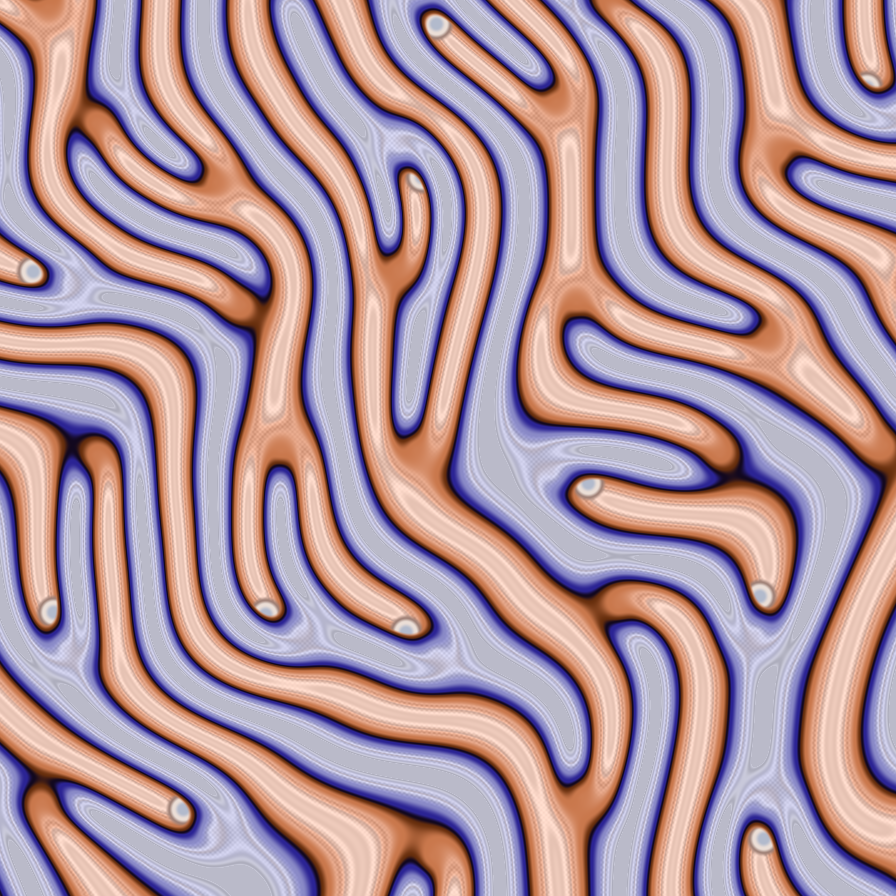
Write a three.js fragment shader that draws this pattern.

```glsl
// Labyrinth of rounded blue worms in an orange ground, with thin dark rims.
// A bent stripe phase gets a vortex at each point of a jittered grid, so that
// one stripe ends there; a color ramp then shades by depth from the rim.

#define WAVELENGTH 0.127    // stripe period before bending
#define WAVE_ANGLE 0.68     // mean direction across the stripes, radians
#define BEND 10.0           // sideways swing of the stripes, radians of phase
#define SEED 3.0
#define GRID 5.3            // stripe ends per canvas side
#define CORE 0.032          // radius of the rounding at stripe ends
#define BLUE_SHARE 0.07     // widens the blue stripes
#define BUBBLE_OFFSET 0.042 // from vortex into the closed orange tip
#define BUBBLE_RADIUS 0.019
#define RIPPLE 0.05         // strength of the fine contour lines
#define TEETH 180.0         // fine teeth across the canvas

varying vec2 vUv;

const float TAU = 6.28318;

float hash(vec2 p) {
  return fract(sin(dot(p, vec2(127.1, 311.7)) + SEED * 31.7) * 43758.5);
}

vec2 gradientAt(vec2 cell) {
  float angle = TAU * hash(cell);
  return vec2(cos(angle), sin(angle));
}

float gradientNoise(vec2 p) {
  vec2 i = floor(p), f = fract(p);
  vec2 w = f * f * f * (f * (f * 6.0 - 15.0) + 10.0);
  vec2 e = vec2(1.0, 0.0);
  float low = mix(dot(gradientAt(i), f), dot(gradientAt(i + e), f - e), w.x);
  float high = mix(dot(gradientAt(i + e.yx), f - e.yx),
                   dot(gradientAt(i + 1.0), f - 1.0), w.x);
  return mix(low, high, w.y);
}

// Phase of the unbroken stripes; the bend varies mostly along them.
float stripePhase(vec2 p) {
  vec2 across = vec2(cos(WAVE_ANGLE), sin(WAVE_ANGLE));
  float a = dot(p, across);
  float b = dot(p, vec2(-across.y, across.x));
  return a * TAU / WAVELENGTH + BEND * gradientNoise(vec2(b * 3.4, a * 1.3) + 7.3);
}

// Adds all vortices but one lying at p itself. Gives the phase and its slope,
// and the nearest vortex as position and sign.
float vortexPhase(vec2 p, out vec2 slope, out vec3 nearest) {
  float phase = 0.0, best = 9.0;
  slope = vec2(0.0);
  nearest = vec3(0.0);
  for (int j = -1; j < 7; j++) {
    for (int i = -1; i < 7; i++) {
      vec2 cell = vec2(float(i), float(j));
      vec2 jitter = vec2(hash(cell + 11.3), hash(cell + 47.9)) - 0.5;
      vec2 center = (cell + 0.5 + 0.55 * jitter) / GRID;
      float turn = mod(cell.x + cell.y, 2.0) < 0.5 ? 1.0 : -1.0;
      if (hash(cell + 83.1) < 0.15) turn = -turn;
      vec2 v = p - center;
      float r2 = dot(v, v);
      if (r2 > 0.0000001) {
        phase += turn * atan(v.y, v.x);
        slope += turn * vec2(-v.y, v.x) / r2;
      }
      if (r2 < best) {
        best = r2;
        nearest = vec3(center, turn);
      }
    }
  }
  return phase;
}

// Colors by depth from the dark rim.
vec3 blueRamp(float d) {
  vec3 c = mix(vec3(0.07, 0.03, 0.12), vec3(0.17, 0.14, 0.58), smoothstep(0.0, 0.08, d));
  c = mix(c, vec3(0.54, 0.54, 0.78), smoothstep(0.10, 0.30, d));
  c = mix(c, vec3(0.77, 0.77, 0.88), smoothstep(0.32, 0.50, d));
  return mix(c, vec3(0.73, 0.73, 0.79), smoothstep(0.66, 0.86, d));
}

vec3 orangeRamp(float d) {
  vec3 c = mix(vec3(0.07, 0.03, 0.12), vec3(0.40, 0.18, 0.05), smoothstep(0.0, 0.07, d));
  c = mix(c, vec3(0.79, 0.47, 0.30), smoothstep(0.06, 0.20, d));
  c = mix(c, vec3(0.89, 0.65, 0.54), smoothstep(0.21, 0.40, d));
  return mix(c, vec3(0.95, 0.81, 0.75), smoothstep(0.46, 0.62, d));
}

void main() {
  vec2 slope, unusedSlope;
  vec3 vortex, unusedVortex;
  float phase = stripePhase(vUv) + vortexPhase(vUv, unusedSlope, vortex);

  // Side of the vortex on which the extra stripe lies, and its phase there.
  vec2 core = vortex.xy;
  float corePhase = stripePhase(core) + vortexPhase(core, slope, unusedVortex);
  vec2 e = vec2(0.004, 0.0);
  slope += vec2(stripePhase(core + e) - stripePhase(core - e),
                stripePhase(core + e.yx) - stripePhase(core - e.yx)) / (2.0 * e.x);
  vec2 tip = vortex.z * normalize(vec2(slope.y, -slope.x));
  float tipLevel = cos(corePhase + vortex.z * atan(tip.y, tip.x));

  // An orange stripe ends inside blue; any other end opens into orange.
  float blueJoins = 1.0 - smoothstep(-0.6, -0.5, tipLevel);
  vec2 away = vUv - core;
  float fullness = 1.0 - exp(-dot(away, away) / (CORE * CORE));
  float level = mix(mix(-0.45, 0.65, blueJoins), cos(phase), fullness);
  float depth = asin(clamp(level + BLUE_SHARE, -1.0, 1.0)) * 4.0 / TAU;
  float d = abs(depth);
  vec3 color = mix(orangeRamp(d), blueRamp(d), step(0.0, depth));

  // Fine toothed contour lines and a thin gray outline of the pale cores.
  float teeth = sin(TAU * TEETH * vUv.x) * sin(TAU * TEETH * vUv.y);
  float lines = sin(d * TAU * 6.5) + 0.9 * teeth * (1.0 - smoothstep(0.55, 0.75, d));
  color += RIPPLE * lines * smoothstep(0.28, 0.45, d);
  float outline = 1.0 - smoothstep(0.0, 0.05, abs(d - 0.54));
  color = mix(color, vec3(0.62, 0.54, 0.53), 0.3 * outline);

  // Pale bubbles in the closed orange tips.
  float r = length(away - BUBBLE_OFFSET * tip) / BUBBLE_RADIUS;
  vec3 bubble = mix(vec3(0.70, 0.73, 0.80), vec3(0.92, 0.87, 0.84), smoothstep(0.25, 0.55, r));
  bubble = mix(bubble, vec3(0.62, 0.50, 0.46), smoothstep(0.6, 0.85, r));
  float bubbleMask = (1.0 - smoothstep(0.8, 1.1, r)) * blueJoins;
  color = mix(color, bubble, bubbleMask * (1.0 - smoothstep(-0.25, -0.12, depth)));

  gl_FragColor = vec4(clamp(color, 0.0, 1.0), 1.0);
}
```
